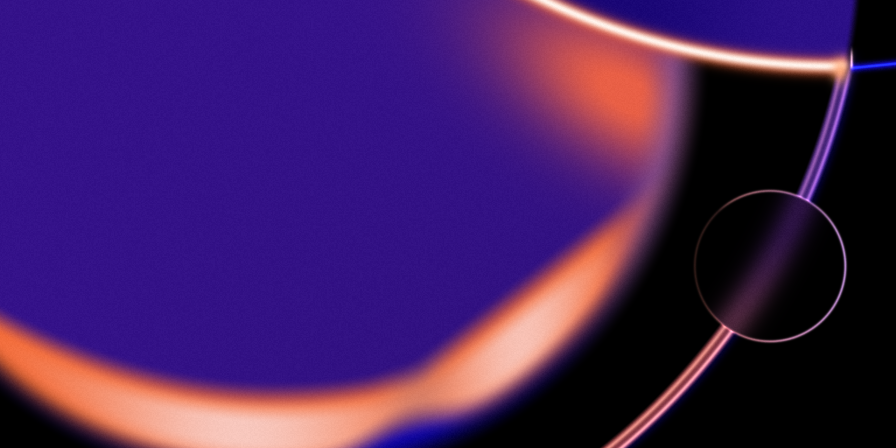
Give the GLSL for this background, as a WebGL 2 fragment shader.

```glsl
#version 300 es
precision highp float;
// Blurred violet disc with a molten rim, crossed by a hot arc, a thin ring and a glass bubble.

#define DISC vec3(0.612, 0.870, 0.925)   // centre x, y and radius, in canvas heights
#define RING vec3(0.424, 1.157, 1.495)
#define ARC vec3(1.872, 2.396, 1.544)
#define BUBBLE vec3(1.719, 0.406, 0.168)
#define VIOLET vec3(0.205, 0.070, 0.540)
#define ORANGE vec3(0.950, 0.410, 0.210)
#define PALE vec3(0.970, 0.780, 0.740)
#define BLUE vec3(0.060, 0.020, 0.720)
#define LAVENDER vec3(0.500, 0.310, 0.560)
#define GRAIN 0.022

uniform vec2 u_resolution;
out vec4 outColor;

float hash(vec2 p) {
    vec3 q = fract(vec3(p.xyx) * 0.1031);
    q += dot(q, q.yzx + 33.33);
    return fract((q.x + q.y) * q.z);
}

float circle(vec2 p, vec3 c) { return length(p - c.xy) - c.z; }

float bell(float x, float width) { x /= width; return exp(-x * x); }

float smoothMax(float a, float b, float k) {
    float h = max(k - abs(a - b), 0.0) / k;
    return max(a, b) + 0.25 * h * h * k;
}

// Depth below the inner edge of the molten band: a bowl joined to a slope.
float bandDepth(vec2 p) {
    float bowl = 0.128 + 0.434 * (p.x - 0.625) * (p.x - 0.625) - p.y;
    float slope = 0.79 * (0.161 + 0.78 * (p.x - 0.911) - p.y);
    // The bowl only shapes the left side.
    bowl -= 3.0 * pow(max(p.x - 0.85, 0.0), 2.0);
    return smoothMax(bowl, slope, 0.05);
}

vec3 discColor(vec2 p) {
    float edge = circle(p, DISC);
    vec3 col = VIOLET * (1.0 - 0.08 * p.x * (1.0 - p.y));

    // Wide warm glow, stretched towards the upper left
    vec2 g = p - vec2(1.40, 0.79);
    vec2 axis = vec2(-0.85, 0.52);
    float along = dot(g, axis);
    float across = dot(g, vec2(axis.y, -axis.x));
    float glow = bell(along, 0.30) * bell(across, 0.145);
    col = mix(col, vec3(0.95, 0.39, 0.26), min(glow, 0.95));

    // Lavender rim on the right, saturated blue below
    float right = smoothstep(1.15, 1.45, p.x);
    col = mix(col, LAVENDER, right * smoothstep(-0.11, -0.01, edge) * 0.85);
    col = mix(col, BLUE, (1.0 - right) * smoothstep(-0.09, -0.01, edge));

    // Molten band: orange margins around pale cores
    float depth = bandDepth(p);
    float tuck = 0.055 * bell(p.x - 0.90, 0.13) - 0.025 * bell(p.x, 0.35);
    float inside = smoothstep(0.035, -0.05, edge + tuck);
    float band = smoothstep(-0.025, 0.045, depth) * inside;
    band *= 1.0 - 0.75 * smoothstep(1.32, 1.48, p.x);
    float core = bell(p.x - 0.54, 0.34) + 0.9 * bell(p.x - 1.17, 0.16);
    core *= smoothstep(0.01, 0.075, depth) * smoothstep(0.02, -0.07, edge);
    vec3 warm = mix(ORANGE, PALE, min(core, 1.0));
    warm = mix(warm, vec3(0.78, 0.48, 0.42), 0.6 * bell(p.x - 0.93, 0.07));
    col = mix(col, warm, band);
    return col * smoothstep(0.050, -0.045, edge);
}

vec3 ringColor(vec2 p, float s, float px) {
    float low = smoothstep(0.50, 0.20, p.y);
    float fade = smoothstep(0.90, 0.80, p.y);
    float body = smoothstep(0.020 + px, 0.012, abs(s));
    float lines = bell(s - 0.010, 0.0035 + px * 0.4) + 0.8 * bell(s + 0.008, 0.004 + px * 0.4);
    vec3 base = mix(vec3(0.25, 0.13, 0.43), vec3(0.50, 0.20, 0.22), low);
    vec3 shine = mix(vec3(0.40, 0.27, 0.32), vec3(0.52, 0.45, 0.38), low);
    return fade * (base * body + shine * lines + BLUE * 0.25 * bell(s - 0.018, 0.012));
}

void main() {
    vec2 p = gl_FragCoord.xy / u_resolution.y;
    p.x += 1.0 - 0.5 * u_resolution.x / u_resolution.y;
    float px = 1.0 / u_resolution.y;
    float ring = circle(p, RING);
    float arc = circle(p, ARC);
    float bubble = circle(p, BUBBLE);
    vec3 col = discColor(p);

    // Violet field above the arc, closed by the ring
    float within = smoothstep(0.012, -0.012, ring);
    vec3 field = mix(vec3(0.10, 0.025, 0.46), vec3(0.17, 0.06, 0.53), smoothstep(1.4, 1.8, p.x));
    col = mix(col, field * within, smoothstep(0.006, -0.006, arc));

    // Ring, dissolved into a soft haze inside the bubble
    vec3 haze = mix(vec3(0.30, 0.15, 0.23), vec3(0.17, 0.07, 0.26), smoothstep(0.25, 0.5, p.y));
    vec3 ringLight = ringColor(p, ring, px);
    col += mix(haze * bell(ring, 0.040), ringLight, smoothstep(-px, px, bubble));

    // Bubble rim, brightest on the right and along the bottom
    vec2 n = normalize(p - BUBBLE.xy);
    float lit = 0.22 + 0.78 * smoothstep(-0.75, 0.75, dot(n, vec2(0.86, -0.5)));
    lit = max(lit, 0.75 * bell(n.y - 1.0, 0.25));
    vec3 rim = mix(vec3(0.75, 0.42, 0.36), vec3(0.70, 0.52, 0.78), 0.5 + 0.5 * n.x);
    col += rim * lit * bell(bubble, 0.0022 + 0.4 * px);

    // Hot arc: orange halo around a white core
    float halo = bell(arc, 0.021) * within;
    float white = bell(arc, 0.012) * within;
    col = mix(col, vec3(0.95, 0.36, 0.16), halo * 0.9);
    col = mix(col, vec3(1.0, 0.95, 0.92), white);
    float flare = bell(length((p - vec2(1.876, 0.842)) * vec2(1.0, 0.65)), 0.018);
    col = mix(col, vec3(1.0, 0.67, 0.48), flare * 0.85);

    // Blue streak leaving the ring, with a short upright glint
    float streak = p.y - 0.848 - 0.10 * (p.x - 1.90);
    float start = smoothstep(1.895, 1.905, p.x);
    col += start * (BLUE * bell(streak, 0.009) + vec3(0.1, 0.2, 0.5) * bell(streak, 0.003));
    float glint = bell(p.x - 1.901, 0.002 + 0.4 * px) * smoothstep(0.845, 0.855, p.y);
    col += vec3(0.75, 0.6, 0.65) * glint * smoothstep(0.90, 0.87, p.y);

    // Fine grain, scaled by brightness
    float noise = hash(floor(p * 384.0)) - 0.5;
    col += noise * GRAIN * smoothstep(0.0, 0.3, max(col.r, col.b));
    outColor = vec4(clamp(col, 0.0, 1.0), 1.0);
}
```
